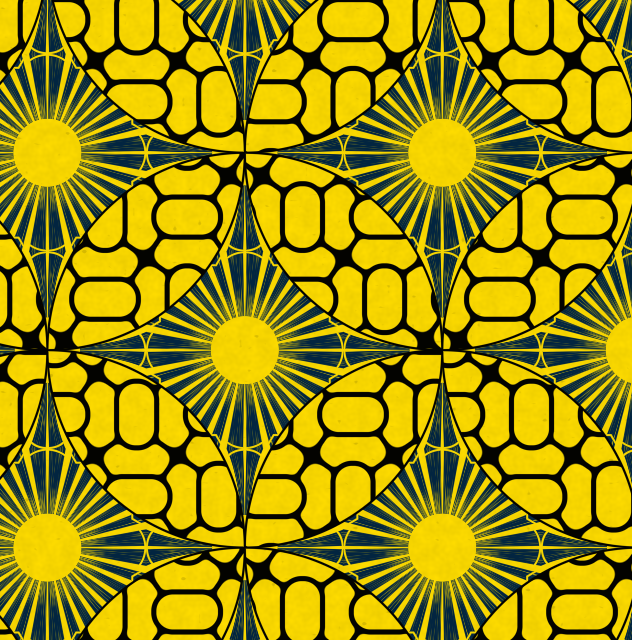
This pattern is drawn by a Shadertoy shader. Its source:

```glsl
const float TILE = 0.617;          // tile size as a share of canvas height
const vec2 ORIGIN = vec2(0.120, 0.234);
const float STONE = 0.208;         // oval spacing within a petal
const float GAP = 0.062;           // black line between stones
const vec3 YELLOW = vec3(0.965, 0.835, 0.0);
const vec3 NAVY = vec3(0.008, 0.145, 0.25);
const vec3 BLACK = vec3(0.012, 0.012, 0.0);

vec2 hashGradient(vec2 cell) {
    vec3 h = fract(cell.xyx * vec3(0.1031, 0.103, 0.0973));
    h += dot(h, h.yzx + 33.33);
    float angle = 6.2832 * fract((h.x + h.y) * h.z);
    return vec2(cos(angle), sin(angle));
}

float gradientNoise(vec2 p) {
    vec2 i = floor(p), f = p - i;
    vec2 w = f * f * f * (f * (f * 6.0 - 15.0) + 10.0);
    vec2 e = vec2(0.0, 1.0);
    float low = mix(dot(hashGradient(i), f), dot(hashGradient(i + e.yx), f - e.yx), w.x);
    float high = mix(dot(hashGradient(i + e), f - e), dot(hashGradient(i + e.yy), f - e.yy), w.x);
    return mix(low, high, w.y);
}

float coverage(float d, float soft) {
    return 1.0 - smoothstep(-0.7 * soft, 0.7 * soft, d);
}

float smoothMax(float a, float b, float k) {
    float h = max(k - abs(a - b), 0.0) / k;
    return max(a, b) + h * h * k * 0.25;
}

float segmentDistance(vec2 p, vec2 a, vec2 b) {
    vec2 ab = b - a;
    return length(p - a - ab * clamp(dot(p - a, ab) / dot(ab, ab), 0.0, 1.0));
}

float ovalDistance(vec2 p) {
    vec2 q = abs(p) - vec2(0.375, 0.213) + 0.2;
    return length(max(q, 0.0)) + min(max(q.x, q.y), 0.0) - 0.2;
}

// Curved stone between the end of one oval and the flank of the next
float collarDistance(vec2 p) {
    float inner = GAP - ovalDistance(p);
    float outer = GAP - ovalDistance(vec2(p.y, 1.0 - p.x));
    vec2 knot = p - 0.5;
    float near = dot(knot, vec2(-0.82, 0.57)) + 0.5 * GAP;
    float far = dot(knot, vec2(0.57, 0.82)) + 0.5 * GAP;
    float wedge = smoothMax(near, far, 0.17);
    return smoothMax(smoothMax(inner, outer, 0.04), wedge, 0.07);
}

// Checkerboard of lying and standing ovals with their collars
float stonesDistance(vec2 q) {
    vec2 id = floor(q);
    vec2 a = abs(q - id - 0.5);
    if (mod(id.x + id.y, 2.0) > 0.5) a = a.yx;
    float collars = min(collarDistance(a), collarDistance(vec2(1.0 - a.y, a.x)));
    return min(ovalDistance(a), collars);
}

// Yellow share of a sunburst centred at zero
float sunburst(vec2 s, float pixel) {
    float radius = length(s);
    vec2 a = abs(s);
    if (a.y > a.x) a = a.yx;

    // Each arm mirrors halfway to its tip
    float beyond = max(a.x - 0.25, 0.0) * 4.0;
    float cap = beyond > 0.0 ? 0.083 - (0.5 - a.x) : -1.0;
    a = vec2(min(a.x, 0.5 - a.x), a.y * (1.0 + 1.4 * beyond));
    float r = max(length(a), 0.001);
    float angle = atan(a.y, a.x);

    // Rays: a slim one on the axis, then wider ones
    float first = 0.22, spacing = 0.188;
    float u = angle < first ? angle / first : 1.0 + (angle - first) / spacing;
    float offAxis = abs(u - round(u)) * (angle < first ? first : spacing);
    float halfWidth = u < 0.5 ? 0.018 : 0.037;
    float light = coverage((offAxis - halfWidth) * r, pixel);

    // Engraved hairlines thinning outward
    float grain = gradientNoise(vec2(angle * 58.0 + 7.0, radius * 14.0));
    float limit = mix(0.12, 0.5, smoothstep(0.085, 0.16, radius));
    light = max(light, coverage((limit - grain) * r / 70.0, pixel));

    // Paired arcs and small bent lines
    float arc = abs(length(a - vec2(0.172, 0.0)) - 0.076);
    if (a.x < 0.172 || u > 1.0) arc = 1.0;
    float bend = min(segmentDistance(a, vec2(0.215, 0.1), vec2(0.215, 0.073)),
                     segmentDistance(a, vec2(0.215, 0.073), vec2(0.237, 0.06)));
    light = max(light, coverage(min(arc, bend) - 0.0026, pixel));

    float disc = max(0.0865 - radius, cap);
    return max(light, coverage(-disc, pixel));
}

vec3 paperYellow(vec2 p) {
    float mottled = gradientNoise(p * 28.0) + 0.8 * gradientNoise(p * 85.0);
    float fleck = smoothstep(0.42, 0.62, gradientNoise(p * vec2(48.0, 70.0) + 19.0));
    return YELLOW * (1.0 + 0.04 * mottled - 0.12 * fleck);
}

void mainImage(out vec4 fragColor, in vec2 fragCoord) {
    float pixel = 1.0 / (iResolution.y * TILE);
    vec2 p = fragCoord * pixel - ORIGIN;

    // Nearest sun on a centred square lattice
    vec2 corner = p - round(p);
    vec2 middle = p - 0.5 - round(p - 0.5);
    vec2 s = dot(corner, corner) < dot(middle, middle) ? corner : middle;
    vec2 way = vec2(s.x < 0.0 ? -1.0 : 1.0, s.y < 0.0 ? -1.0 : 1.0);

    // Petal where neighbouring circles overlap; stones shift on alternate rows
    float petal = length(abs(s) - 0.5) - 0.5;
    vec2 petalCentre = p - s + 0.25 * way;
    float shift = fract(petalCentre.y) < 0.5 ? 0.08 * way.x * way.y : 0.0;
    vec2 q = (p - petalCentre - vec2(shift, -0.017)) / STONE;

    vec3 yellow = paperYellow(p);
    vec3 star = mix(NAVY, yellow, sunburst(s, pixel));
    vec3 stones = mix(BLACK, yellow, coverage(stonesDistance(q) * STONE, pixel));
    vec3 colour = mix(star, stones, coverage(petal, pixel));
    colour = mix(colour, BLACK, coverage(abs(petal) - 0.0028, pixel));
    fragColor = vec4(colour, 1.0);
}
```
